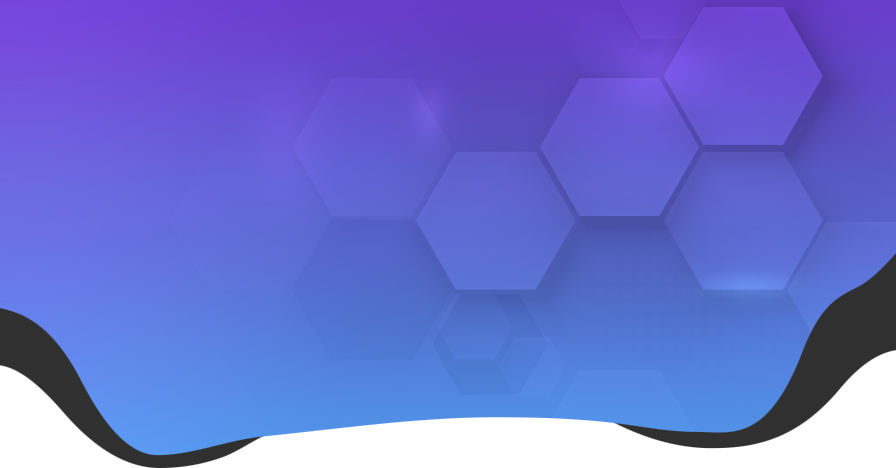
Reproduce this background procedurally as a WebGL 2 fragment shader.

```glsl
#version 300 es
precision highp float;
// Violet to blue backdrop with raised translucent hexagons and soft glows.
// Hexagons are distance functions that gather light and shadow; the dark and
// white waves at the foot are smooth curves through a few knots.
uniform vec2 u_resolution;
out vec4 fragColor;

const float WIDTH = 7.68; // canvas width in scene units, y points up

// Flat-topped hexagon with the given apothem
float hexagon(vec2 p, float apothem) {
  p = abs(p);
  return max(p.y, 0.866 * p.x + 0.5 * p.y) - apothem;
}

// Hermite curve through knots of (x, height, slope)
float curve(float x, vec3 knots[10]) {
  float y = knots[0].y;
  for (int i = 0; i < 9; i++) {
    vec3 a = knots[i], b = knots[i + 1];
    if (x < a.x) break;
    float span = b.x - a.x;
    float t = clamp((x - a.x) / span, 0.0, 1.0), s = 1.0 - t;
    y = mix(a.y, b.y, t * t * (3.0 - 2.0 * t))
      + span * t * s * (a.z * s - b.z * t);
  }
  return y;
}

float blob(vec2 p, vec2 centre, vec2 size) {
  vec2 q = (p - centre) / size;
  return exp(-dot(q, q));
}

// Smooth coverage of the region where d is positive
float cover(float d) {
  return clamp(0.5 + d / max(fwidth(d), 1e-5), 0.0, 1.0);
}

// Adds one tile: x gathers light, y shadow, z face coverage
void addTile(inout vec3 tiles, vec2 p, float apothem, float light, float shade) {
  float d = hexagon(p, apothem);
  float face = cover(-d);
  float rim = exp(-abs(d) * 30.0);
  float sheen = 0.65 + 0.35 * smoothstep(-apothem, apothem, abs(p.y) - 0.3 * p.x);
  tiles.x += face * light * (sheen + 0.4 * rim);
  float drop = max(hexagon(p - vec2(0.07, -0.09), apothem), 0.0);
  tiles.y = max(tiles.y, shade * exp(-drop * 6.0) * (1.0 - face));
  tiles.z = max(tiles.z, face * clamp(shade * 3.0, 0.0, 1.0));
}

vec3 backdrop(vec2 p) {
  float t = 1.0 - p.y / 4.02;
  vec3 c = mix(vec3(0.41, 0.24, 0.80), vec3(0.36, 0.41, 0.83), smoothstep(0.0, 0.5, t) * 0.5 + min(t, 0.5));
  c = mix(c, vec3(0.31, 0.60, 0.92), max(t - 0.5, 0.0) * 2.0);
  c += vec3(0.06, 0.03, 0.06) * smoothstep(3.2, 0.0, p.x);

  // Broad shaded areas
  c *= 1.0 - 0.08 * blob(p, vec2(4.3, 3.2), vec2(0.9, 0.8))
           - 0.08 * blob(p, vec2(5.4, 1.7), vec2(1.0, 0.7))
           - 0.07 * blob(p, vec2(7.4, 2.6), vec2(0.6, 0.7))
           - 0.05 * blob(p, vec2(3.4, 1.4), vec2(1.0, 0.6));

  // Faint woven lines
  vec2 weave = 0.5 + 0.5 * cos(p * 52.0);
  c -= 0.008 * max(weave.x, weave.y) * blob(p, vec2(5.9, 1.4), vec2(0.9, 0.8));

  // Zigzag row of large tiles, fading towards both ends
  vec3 tiles = vec3(0.0);
  for (int k = -3; k <= 2; k++) {
    float column = float(k);
    vec2 centre = vec2(5.31 + 1.06 * column, 2.75 - 0.63 * mod(abs(column), 2.0));
    float strength = exp(-0.24 * (column + 0.1) * (column + 0.1));
    if (k == 2) strength = 0.05;
    addTile(tiles, p - centre, 0.59, 0.8 * strength, 0.17 * strength * strength);
  }

  // Tiles above and below the row
  addTile(tiles, p - vec2(6.37, 3.36), 0.59, 0.7, 0.20);
  addTile(tiles, p - vec2(7.43, 1.52), 0.59, 0.6, 0.04);
  addTile(tiles, p - vec2(3.19, 1.53), 0.60, -0.35, 0.01);
  addTile(tiles, p - vec2(5.31, 0.25), 0.59, 0.35, 0.0);

  // Small tiles
  addTile(tiles, p - vec2(5.68, 4.00), 0.32, 0.3, 0.06);
  addTile(tiles, p - vec2(5.18, 3.65), 0.26, 0.15, 0.02);
  addTile(tiles, p - vec2(4.20, 1.06), 0.43, -0.5, 0.0);
  addTile(tiles, p - vec2(4.07, 1.21), 0.28, 0.3, 0.03);
  addTile(tiles, p - vec2(4.56, 0.87), 0.25, 0.3, 0.0);
  c *= 1.0 - tiles.y * (1.0 - 0.85 * tiles.z);
  c += vec3(0.035, 0.035, 0.045) * tiles.x;

  // Glows
  c += vec3(0.08, 0.05, 0.11) * blob(p, vec2(5.66, 3.38), vec2(0.40, 0.30));
  c += vec3(0.07, 0.05, 0.08) * blob(p, vec2(3.68, 3.05), vec2(0.14, 0.22));
  c += vec3(0.04, 0.02, 0.04) * blob(p, vec2(2.45, 2.80), vec2(0.30, 0.55));
  c += vec3(0.05, 0.09, 0.09) * blob(p, vec2(6.42, 1.55), vec2(0.40, 0.12));
  return c;
}

void main() {
  vec2 p = gl_FragCoord.xy / u_resolution.x * WIDTH;
  float upperWave = curve(p.x, vec3[10](
    vec3(0.0, 1.37, -0.2), vec3(0.70, 0.74, -1.95), vec3(1.35, 0.11, 0.0),
    vec3(2.25, 0.27, 0.1), vec3(4.25, 0.435, 0.0), vec3(5.27, 0.385, -0.12),
    vec3(5.95, 0.31, 0.0), vec3(6.88, 1.0, 2.6), vec3(7.35, 1.55, 0.5), vec3(7.68, 1.84, 1.1)));
  // Rises over the upper wave mid-canvas, so the dark band vanishes there
  float lowerWave = curve(p.x, vec3[10](
    vec3(0.0, 0.88, -0.15), vec3(0.55, 0.47, -1.15), vec3(1.37, 0.0, 0.0),
    vec3(1.9, 0.09, 0.35), vec3(2.25, 0.27, 0.5), vec3(3.76, 0.8, 0.0),
    vec3(5.27, 0.385, -0.5), vec3(6.1, 0.17, 0.0), vec3(7.2, 0.68, 1.2), vec3(7.68, 1.01, 0.15)));
  vec3 color = mix(vec3(1.0), vec3(0.19), cover(p.y - lowerWave));
  color = mix(color, backdrop(p), cover(p.y - upperWave));
  fragColor = vec4(color, 1.0);
}
```
